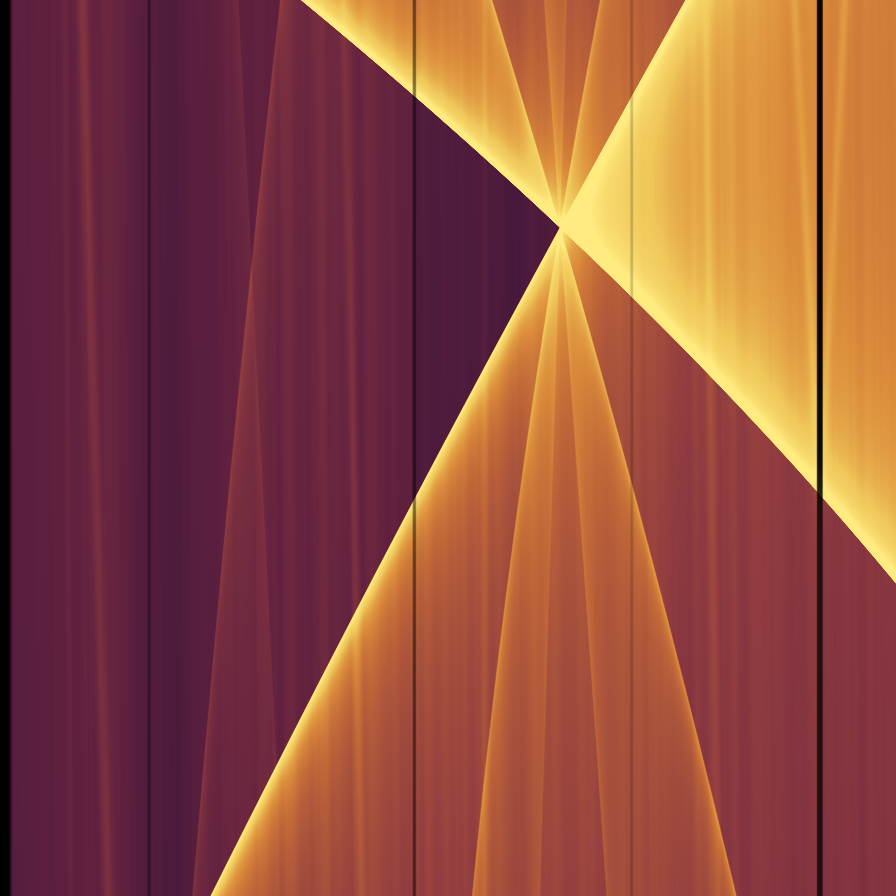
Reproduce this background procedurally as a Shadertoy shader.

```glsl
// Glowing curved folds crossing at one point over purple and amber vertical streaks.

const vec2 PIVOT = vec2(0.625, 0.746);

float hash(float n) { return fract(sin(n * 127.1) * 43758.5453); }

float noise(float x) {
    float i = floor(x), f = fract(x);
    return mix(hash(i), hash(i + 1.0), f * f * (3.0 - 2.0 * f));
}

// Fine vertical streaks, centred on zero
float streaks(float x) {
    return 0.45 * noise(x * 55.0) + 0.35 * noise(x * 140.0 + 9.0)
         + 0.20 * noise(x * 300.0 + 31.0) - 0.5;
}

float bump(float x, float centre, float width) {
    float d = (x - centre) / width;
    return exp(-d * d);
}

// Signed horizontal offset from a parabola through an anchor point
float curveOffset(vec2 p, vec2 anchor, float slope, float bend) {
    float t = p.y - anchor.y;
    return p.x - anchor.x - slope * t - bend * t * t;
}

float inside(float d, float aa) { return smoothstep(-aa, aa, d); }

// One-sided glow: sharp at d = 0, falling as an inverse square root
float fold(float d, float gain, float soft, float aa) {
    return inside(d, aa) * gain * inversesqrt(max(d, 0.0) + soft);
}

// Soft vertical shadow line
float slit(float x, float centre, float halfWidth, float aa) {
    return 1.0 - smoothstep(halfWidth - aa, halfWidth + aa, abs(x - centre));
}

vec3 heat(float d) {
    vec3 c = mix(vec3(0.0, 0.0, 0.01), vec3(0.26, 0.09, 0.23), smoothstep(0.0, 0.2, d));
    c = mix(c, vec3(0.38, 0.13, 0.245), clamp((d - 0.20) / 0.15, 0.0, 1.0));
    c = mix(c, vec3(0.56, 0.23, 0.25), clamp((d - 0.35) / 0.16, 0.0, 1.0));
    c = mix(c, vec3(0.75, 0.40, 0.22), clamp((d - 0.51) / 0.17, 0.0, 1.0));
    c = mix(c, vec3(0.86, 0.55, 0.23), clamp((d - 0.68) / 0.14, 0.0, 1.0));
    c = mix(c, vec3(0.94, 0.78, 0.35), clamp((d - 0.82) / 0.20, 0.0, 1.0));
    return mix(c, vec3(1.0, 0.92, 0.50), clamp((d - 1.02) / 0.35, 0.0, 1.0));
}

void mainImage(out vec4 fragColor, in vec2 fragCoord) {
    vec2 p = fragCoord / iResolution.xy;
    float aa = 1.0 / iResolution.x;

    // Two main folds
    float falling = curveOffset(p, PIVOT, -1.0625, -0.297);
    float rising = curveOffset(p, PIVOT, 0.545, 0.03);
    float lit = max(inside(falling, aa), inside(rising, aa));

    // Purple ground with broad bands
    float density = 0.30 + 0.02 * p.y;
    float bands = 0.05 * bump(p.x, 0.10, 0.05) + 0.04 * bump(p.x, 0.36, 0.09)
                - 0.05 * bump(p.x, 0.195, 0.035)
                - 0.08 * smoothstep(0.455, 0.466, p.x);
    density += bands * (1.0 - lit);
    density += streaks(p.x + 0.006 * p.y) * 0.085;

    density += fold(falling, 0.10, 0.004, aa) + 0.09 * inside(falling, aa);
    density += fold(rising, 0.065, 0.003, aa) + 0.05 * inside(rising, aa);

    // Thin fan through the crossing
    density += fold(-curveOffset(p, PIVOT, -0.29, -0.035), 0.018, 0.002, aa) * lit;
    density += fold(curveOffset(p, PIVOT, 0.165, 0.045), 0.014, 0.002, aa) * lit;
    density += fold(curveOffset(p, PIVOT, -0.07, 0.0), 0.006, 0.002, aa) * lit;
    density += fold(-curveOffset(p, PIVOT, 0.03, 0.0), 0.004, 0.002, aa) * lit;

    // Faint strands to the left
    density += fold(curveOffset(p, vec2(0.2148, 0.0), 0.083, 0.015), 0.009, 0.002, aa) * (1.0 - lit);
    density += fold(-curveOffset(p, vec2(0.316, 0.0), -0.05, 0.0), 0.004, 0.003, aa) * (1.0 - lit);
    density += 0.09 * bump(curveOffset(p, vec2(0.120, 0.0), -0.028, 0.0), 0.0, 0.006);
    density += 0.08 * bump(curveOffset(p, vec2(0.404, 0.0), -0.020, 0.0), 0.0, 0.005);
    density += 0.06 * bump(p.x, 0.541, 0.004);

    // Faint strands to the right
    density += 0.05 * bump(curveOffset(p, vec2(0.802, 0.0), -0.015, 0.0), 0.0, 0.005);
    float high = smoothstep(0.40, 0.50, p.y);
    for (float side = -1.0; side < 2.0; side += 2.0) {
        float d = curveOffset(p, vec2(0.915, 0.44), side * 0.05, 0.0);
        density += 0.08 * high * bump(d, 0.0, 0.005);
    }

    // Vertical shadow lines
    vec3 color = heat(density);
    color *= 1.0 - 0.50 * slit(p.x, 0.4625, 0.0018, aa);
    color *= 1.0 - 0.35 * slit(p.x, 0.1665, 0.0018, aa);
    color *= 1.0 - 0.18 * slit(p.x, 0.7050, 0.0016, aa);
    color *= 1.0 - mix(0.75, 0.95, high) * slit(p.x, 0.9150, 0.0032, aa);

    // Black left margin
    color *= smoothstep(0.009, 0.015, p.x);
    fragColor = vec4(color, 1.0);
}
```
